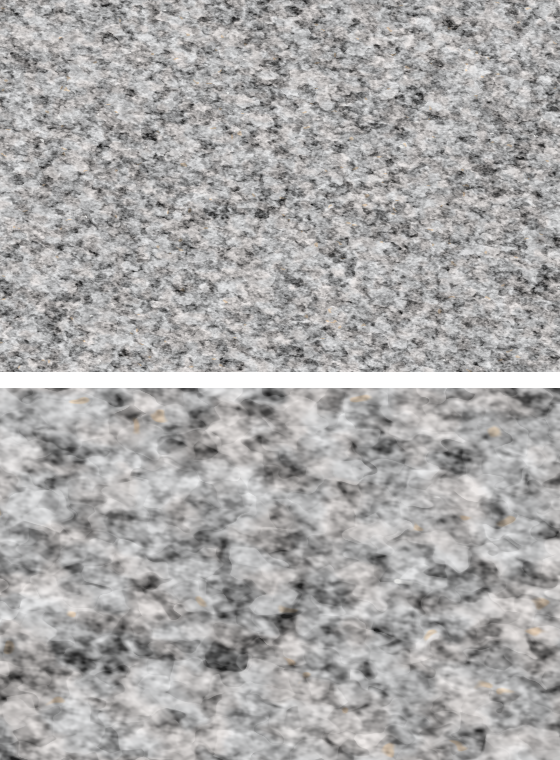
Top: the whole. Bottom: its middle third, enlarged.
Reproduce this texture procedurally as a Shadertoy shader.

```glsl
// Fine-grained grey granite: pale feldspar, grey quartz, dark mica flecks and faint rust.

// Layout, in cells per canvas height
const float TILT = -0.14;
const float STRETCH = 1.5;
const float PATCH_FREQ = 7.0;
const float FELDSPAR_FREQ = 41.0;
const float QUARTZ_FREQ = 84.0;
const float CLUSTER_FREQ = 54.0;
const float MICA_FREQ = 112.0;
const float GRIT_FREQ = 215.0;
const float DUST_FREQ = 380.0;
const float RUST_FREQ = 75.0;
const float SPARK_FREQ = 85.0;
const float RAGGED_FREQ = 115.0;
const float RAGGED_DEPTH = 0.0022;

// Tone curve: mid grey, spread and skew toward the darks
const float MID_TONE = 0.664;
const float SPREAD = 0.130;
const float SKEW = 0.012;
const float CONTRAST = 1.03;

const vec3 COOL_TINT = vec3(0.997, 1.0, 1.004);
const vec3 WARM_TINT = vec3(1.016, 0.997, 0.988);
const vec3 RUST_TINT = vec3(1.06, 0.98, 0.88);
const vec3 SPARK_COLOR = vec3(0.95, 0.95, 0.94);

// Integer hash, two random values in 0..1
vec2 hash2(vec2 cell) {
    uvec2 v = uvec2(ivec2(cell)) * 1664525u + 1013904223u;
    v.x += v.y * 1664525u;
    v.y += v.x * 1664525u;
    v ^= v >> 16u;
    v.x += v.y * 1664525u;
    v.y += v.x * 1664525u;
    v ^= v >> 16u;
    return vec2(v & 0xffffu) / 65535.0;
}

// Value noise, scaled to zero mean and unit deviation
float noise(vec2 p) {
    vec2 i = floor(p), f = fract(p);
    f = f * f * (3.0 - 2.0 * f);
    float low = mix(hash2(i).x, hash2(i + vec2(1, 0)).x, f.x);
    float high = mix(hash2(i + vec2(0, 1)).x, hash2(i + vec2(1, 1)).x, f.x);
    return (mix(low, high, f.y) - 0.5) / 0.214;
}

// Turns the lattice so that layers do not line up
vec2 turn(vec2 p, float angle) {
    float c = cos(angle), s = sin(angle);
    return vec2(c * p.x + s * p.y, c * p.y - s * p.x);
}

// Soft-edged Voronoi grains, each with its own tone
float grains(vec2 p) {
    vec2 cell = floor(p);
    float sum = 0.0, total = 0.0;
    for (int y = -1; y <= 1; y++) {
        for (int x = -1; x <= 1; x++) {
            vec2 id = cell + vec2(x, y);
            vec2 offset = id + 0.1 + 0.8 * hash2(id) - p;
            float weight = exp(-24.0 * dot(offset, offset));
            sum += weight * hash2(id + 517.0).x;
            total += weight;
        }
    }
    return (sum / total - 0.5) / 0.289;
}

// Small rare round specks
float specks(vec2 p, float share, float radius) {
    vec2 id = floor(p);
    vec2 center = 0.35 + 0.3 * hash2(id + 91.0);
    float present = step(hash2(id).x, share);
    return present * (1.0 - smoothstep(radius * 0.4, radius, length(p - id - center)));
}

void mainImage(out vec4 fragColor, in vec2 fragCoord) {
    vec2 uv = fragCoord / iResolution.y;

    // Stretch along the foliation, then roughen the outlines
    vec2 p = turn(uv, TILT) / vec2(STRETCH, 1.0) + 7.0;
    vec2 ragged = vec2(noise(p * RAGGED_FREQ + 13.0), noise(p * RAGGED_FREQ + 57.0));
    vec2 q = p + RAGGED_DEPTH * ragged;

    // Mineral layers from coarse to fine
    float feldspar = grains(q * FELDSPAR_FREQ);
    float mica = noise(turn(q, 0.35) * MICA_FREQ);
    float cluster = noise(turn(q, -0.3) * CLUSTER_FREQ);
    float tone = 0.08 * noise(p * PATCH_FREQ)
               + 0.40 * feldspar
               + 0.32 * grains(q * QUARTZ_FREQ + 31.0)
               + 0.30 * cluster
               + 0.50 * mica
               + 0.42 * noise(turn(p, 0.6) * GRIT_FREQ)
               + 0.24 * noise(turn(p, -0.8) * DUST_FREQ);
    tone *= CONTRAST;

    // Flatten the pale grains and deepen clustered mica
    float pale = smoothstep(0.8, 1.4, feldspar);
    tone = mix(tone, 0.75 + 0.4 * tone, 0.45 * pale);
    float fleck = smoothstep(0.6, 1.4, -mica) * smoothstep(0.1, 0.9, -cluster);
    tone -= 0.3 * fleck;

    float grey = MID_TONE + SPREAD * tone - SKEW * tone * tone;
    grey = clamp(grey, 0.12, 0.92);

    // Faint warm and cool drift, rust spots and glints
    float warmth = smoothstep(-1.0, 1.6, noise(q * CLUSTER_FREQ + 211.0));
    vec3 color = grey * mix(COOL_TINT, WARM_TINT, warmth);
    color *= mix(vec3(1.0), RUST_TINT, specks(q * RUST_FREQ + 5.0, 0.03, 0.35));
    color = mix(color, SPARK_COLOR, 0.8 * specks(q * SPARK_FREQ, 0.003, 0.32));

    fragColor = vec4(color, 1.0);
}
```
